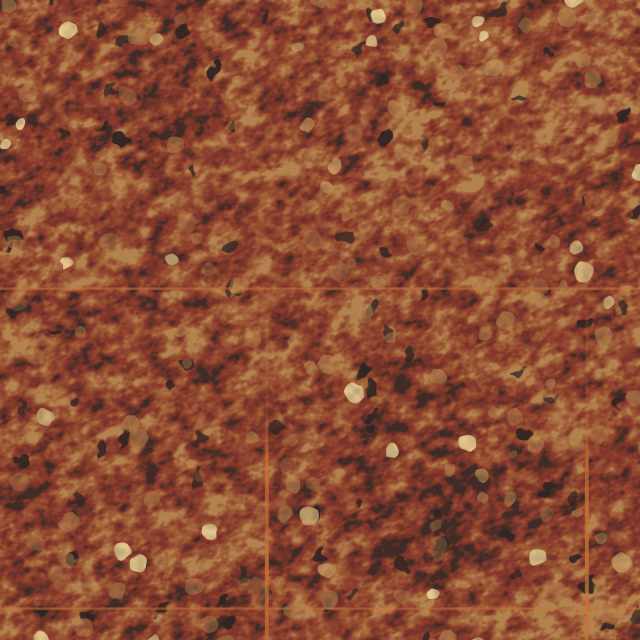
This texture is drawn by a Shadertoy shader. Its source:

```glsl
// Rust-red granular stone with pale pebbles, dark pits and a worn two by two grid of thin seams.

const vec3 PIT_COLOR = vec3(0.18, 0.14, 0.135);
const vec3 SEAM_COLOR = vec3(0.79, 0.45, 0.22);
const vec3 PEBBLE_COLOR = vec3(0.70, 0.53, 0.31);
const vec3 BRIGHT_PEBBLE = vec3(0.84, 0.74, 0.53);
const vec2 SEAM_PERIOD = vec2(0.5);
const vec2 SEAM_OFFSET = vec2(0.417, 0.049);

// Sine-free hashes
float hash1(vec2 p) {
    vec3 q = fract(vec3(p.xyx) * 0.1031);
    q += dot(q, q.yzx + 33.33);
    return fract((q.x + q.y) * q.z);
}

vec2 hash2(vec2 p) {
    return vec2(hash1(p + 17.3), hash1(p + 71.9));
}

mat2 rotation(float angle) {
    float c = cos(angle), s = sin(angle);
    return mat2(c, s, -s, c);
}

float valueNoise(vec2 p) {
    vec2 i = floor(p), f = fract(p);
    f = f * f * (3.0 - 2.0 * f);
    return mix(mix(hash1(i), hash1(i + vec2(1, 0)), f.x),
               mix(hash1(i + vec2(0, 1)), hash1(i + vec2(1, 1)), f.x), f.y);
}

// Layered grain, scaled to roughly zero mean and unit deviation
float grain(vec2 p) {
    float sum = 0.0, energy = 0.0, weight = 0.75;
    for (int i = 0; i < 4; i++) {
        sum += weight * (valueNoise(p) - 0.5);
        energy += weight * weight;
        weight *= i == 0 ? 1.3 : 0.65;
        p = rotation(0.5) * p * 1.9 + 13.7;
    }
    return sum / (0.2 * sqrt(energy));
}

// Stone colours from dark to light, tone in 0..5
vec3 stoneRamp(float tone) {
    vec3 colors[6] = vec3[6](
        vec3(0.25, 0.17, 0.15), vec3(0.42, 0.20, 0.16), vec3(0.53, 0.22, 0.17),
        vec3(0.58, 0.30, 0.19), vec3(0.64, 0.39, 0.23), vec3(0.70, 0.51, 0.31));
    float t = clamp(tone, 0.0, 4.999);
    int i = int(t);
    return mix(colors[i], colors[i + 1], fract(t));
}

// Scattered ellipses: x is coverage, y a random value of the covering chip
vec2 chips(vec2 p, float cells, float chance, float radius, float stretch, float seed, float soft) {
    vec2 cell = floor(p * cells), best = vec2(0.0);
    for (int y = -1; y <= 1; y++)
    for (int x = -1; x <= 1; x++) {
        vec2 id = cell + vec2(x, y), key = id + seed;
        if (hash1(key) > chance) continue;
        vec2 rnd = hash2(key + 5.1);
        vec2 d = p - (id + hash2(key)) / cells;
        d = rotation(-rnd.x * 2.2 + 0.5) * d * vec2(1.0 / stretch, stretch);
        float size = radius * mix(0.55, 1.15, rnd.y);
        float cover = 1.0 - smoothstep(size - soft, size + soft, length(d));
        if (cover > best.x) best = vec2(cover, hash1(key + 9.7));
    }
    return best;
}

// Soft elliptical patch
float patchMask(vec2 p, vec2 center, vec2 radii) {
    vec2 d = (p - center) / radii;
    return exp(-dot(d, d));
}

float seam(float x, float offset, float period, float halfWidth, float soft) {
    float d = abs(fract((x - offset) / period + 0.5) - 0.5) * period;
    return 1.0 - smoothstep(halfWidth - soft, halfWidth + soft, d);
}

void mainImage(out vec4 fragColor, in vec2 fragCoord) {
    vec2 uv = fragCoord / iResolution.xy;
    float soft = max(0.0012, 0.8 / iResolution.y);

    // Mottled base with large shaded areas
    vec2 slanted = rotation(-0.45) * uv * vec2(1.0);
    float tone = 2.65 + 1.15 * grain(slanted * vec2(27.0, 38.0) + 4.0);
    tone += 0.9 * (valueNoise(uv * 5.0 + 31.0) - 0.5);
    tone -= 1.4 * patchMask(uv, vec2(0.72, 0.19), vec2(0.25, 0.10));
    tone -= 0.9 * patchMask(uv, vec2(0.26, 0.87), vec2(0.09, 0.10));
    tone -= 0.8 * patchMask(uv, vec2(0.22, 0.06), vec2(0.20, 0.06));
    tone += 0.4 * patchMask(uv, vec2(0.75, 0.80), vec2(0.35, 0.25));
    vec3 color = stoneRamp(tone);

    // Ragged pits and pale pebbles
    vec2 warp = vec2(valueNoise(uv * 95.0), valueNoise(uv * 95.0 + 47.0)) - 0.5;
    vec2 pit = chips(uv + 0.014 * warp, 24.0, 0.17, 0.0105, 1.3, 120.0, 0.002);
    color = mix(color, PIT_COLOR, pit.x * mix(0.7, 0.95, pit.y));
    vec2 pebble = chips(uv + 0.005 * warp, 30.0, 0.19, 0.0135, 1.06, 260.0, soft);
    float bright = smoothstep(0.82, 0.96, pebble.y);
    vec3 pebbleColor = mix(PEBBLE_COLOR, BRIGHT_PEBBLE, bright) * (1.0 + 0.25 * warp.x);
    color = mix(color, pebbleColor, pebble.x * mix(0.25 + 0.4 * pebble.y, 0.95, bright));

    // Thin seams; the upright ones fade away toward the top
    float wear = mix(0.7, 1.0, valueNoise(uv * 40.0 + 8.0));
    float rise = 1.0 - smoothstep(0.26, 0.36, uv.y);
    float upright = mix(0.28 * (1.0 - smoothstep(0.45, 0.56, uv.y)), 0.85, rise);
    float vertical = seam(uv.x, SEAM_OFFSET.x, SEAM_PERIOD.x, mix(0.0018, 0.0030, rise), soft);
    float level = seam(uv.y, SEAM_OFFSET.y, SEAM_PERIOD.y, 0.0019, soft);
    color = mix(color, SEAM_COLOR, wear * max(vertical * upright, level * 0.65));

    fragColor = vec4(color, 1.0);
}
```
